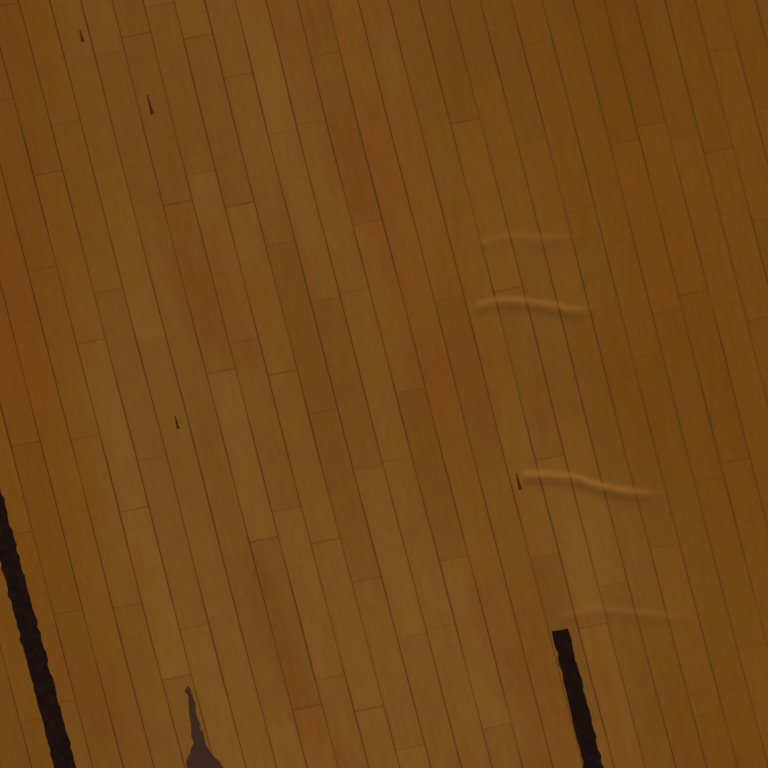
Reproduce this texture procedurally as a Shadertoy shader.

```glsl
// Worn amber floor of narrow slanted boards, with dark tape strips, scuffs and pale creases.

const float BOARDS = 25.0;         // boards across the canvas
const float LEAN = 0.255;          // sideways drift of the seams per unit height
const float BOARD_LENGTH = 0.23;
const float SEAM_HALF = 0.0010;
const float SEAM_STRENGTH = 0.50;
const float JOINT_STRENGTH = 0.24;
const float GRAIN = 0.035;
const vec3 HONEY = vec3(0.462, 0.308, 0.125);
const vec3 AMBER = vec3(0.432, 0.260, 0.070);
const vec3 RUST = vec3(0.450, 0.255, 0.095);
const vec3 SEAM = vec3(0.220, 0.115, 0.035);
const vec3 TAPE = vec3(0.105, 0.062, 0.050);
const vec3 SCRAPE = vec3(0.200, 0.130, 0.125);
const vec3 SHEEN = vec3(0.570, 0.385, 0.155);

// Creases: left end, right end; then how bright each one is
const vec4 CREASES[4] = vec4[4](
    vec4(0.615, 0.604, 0.800, 0.606), vec4(0.675, 0.382, 0.880, 0.361),
    vec4(0.725, 0.198, 0.930, 0.209), vec4(0.620, 0.685, 0.770, 0.702));
const vec4 CREASE_GLOW = vec4(0.55, 0.75, 0.25, 0.25);
// Short dark nicks
const vec2 NICKS[4] = vec2[4](
    vec2(0.195, 0.864), vec2(0.230, 0.450), vec2(0.106, 0.953), vec2(0.675, 0.373));

float hash(vec2 p) {
    return fract(sin(dot(p, vec2(127.1, 311.7))) * 43758.5453);
}

float noise(vec2 p) {
    vec2 i = floor(p), f = fract(p);
    f = f * f * (3.0 - 2.0 * f);
    return mix(mix(hash(i), hash(i + vec2(1, 0)), f.x),
               mix(hash(i + vec2(0, 1)), hash(i + vec2(1, 1)), f.x), f.y);
}

float fbm(vec2 p) {
    float sum = 0.0, gain = 0.5;
    for (int k = 0; k < 4; k++) {
        sum += gain * noise(p);
        p = p * 2.03 + 17.3;
        gain *= 0.5;
    }
    return sum;
}

// Soft coverage of a shape from its signed distance
float cover(float d, float blur) {
    return 1.0 - smoothstep(-blur, blur, d);
}

// Signed distance to a square-ended bar whose half width runs from wa to wb
float bar(vec2 p, vec2 a, vec2 b, float wa, float wb) {
    vec2 axis = normalize(b - a);
    float len = length(b - a);
    float along = dot(p - a, axis);
    float side = abs(dot(p - a, vec2(-axis.y, axis.x)));
    return max(side - mix(wa, wb, clamp(along / len, 0.0, 1.0)), abs(along - 0.5 * len) - 0.5 * len);
}

void mainImage(out vec4 fragColor, in vec2 fragCoord) {
    vec2 p = fragCoord / iResolution.y;
    float px = 1.0 / iResolution.y;

    // Board frame: x counts boards, y runs along them
    float wobble = 0.003 * (noise(p * 5.0) - 0.5);
    vec2 q = vec2(p.x + LEAN * p.y + wobble, p.y - 0.2 * p.x);
    float lane = q.x * BOARDS;
    float board = floor(lane);
    float run = q.y / BOARD_LENGTH + hash(vec2(board, 3.0));
    float tone = hash(vec2(board, floor(run))) - 0.5;

    // Broad varnish tint: honey in the middle, amber at the sides, rusty blotches
    float edge = smoothstep(0.12, 0.55, abs(p.x - 0.42 + 0.12 * (p.y - 0.5)));
    float blotch = fbm(q * vec2(7.0, 2.5) + 4.0);
    vec3 color = mix(HONEY, AMBER, clamp(0.85 * edge + 1.4 * (blotch - 0.42), 0.0, 1.0));
    color = mix(color, RUST, 0.6 * smoothstep(0.5, 0.72, fbm(q * vec2(13.0, 3.5) + 31.0)));
    color *= 1.0 + 0.06 * tone + 0.05 * (fbm(p * 3.0 + 9.0) - 0.47);

    // Fine grain along the boards
    float grain = noise(q * vec2(260.0, 45.0)) + noise(p * 190.0) - 1.0;
    color *= 1.0 + GRAIN * grain;

    // Seams, fading and blurring toward the right, and faint butt joints
    float soft = max(px, mix(0.0010, 0.0019, p.x));
    float seam = cover(abs(fract(lane + 0.5) - 0.5) / BOARDS - SEAM_HALF, soft);
    float seamId = floor(lane + 0.5);
    float wear = 0.45 + 0.9 * noise(vec2(seamId * 7.3, q.y * 14.0));
    color = mix(color, SEAM, seam * SEAM_STRENGTH * min(wear, 1.2) * mix(1.0, 0.75, p.x));
    float joint = cover(abs(fract(run + 0.5) - 0.5) * BOARD_LENGTH - SEAM_HALF, soft);
    color = mix(color, SEAM, joint * JOINT_STRENGTH * hash(vec2(board, 8.0)));

    // Pale creases with a shaded lower lip
    for (int k = 0; k < 4; k++) {
        vec4 c = CREASES[k];
        float t = (p.x - c.x) / (c.z - c.x);
        float fade = smoothstep(0.0, 0.06, t) * (1.0 - smoothstep(0.6, 1.0, t));
        float bend = 0.006 * sin(6.283 * t) + 0.004 * (noise(vec2(p.x * 40.0, float(k))) - 0.5);
        float h = p.y - mix(c.y, c.w, t) - bend;
        color = mix(color, SHEEN, CREASE_GLOW[k] * fade * exp(-h * h / 0.00002));
        float lip = h + 0.011;
        color *= 1.0 - 0.16 * CREASE_GLOW[k] * fade * exp(-lip * lip / 0.00005);
    }

    // Nicks that follow the lean of the boards
    for (int k = 0; k < 4; k++) {
        vec2 reach = vec2(-LEAN, 1.0) * (0.007 + 0.006 * hash(vec2(float(k), 5.0)));
        float nick = bar(p, NICKS[k] + reach, NICKS[k] - reach, 0.0006, 0.0020);
        color = mix(color, TAPE, 0.65 * cover(nick, max(px, 0.0012)));
    }

    // Tapered scrape flaring at the bottom, then two tape strips with ragged edges
    float rag = 0.003 * (noise(p * 120.0) - 0.5);
    float flare = 0.014 * smoothstep(0.035, 0.0, p.y);
    float scrape = bar(p, vec2(0.241, 0.122), vec2(0.268, -0.01), 0.0005, 0.010) - flare + rag * 2.0;
    color = mix(color, SCRAPE, 0.85 * cover(scrape, max(px, 0.0015)));
    float tape = min(bar(p, vec2(-0.033, 0.44), vec2(0.091, -0.02), 0.012, 0.014),
                     bar(p, vec2(0.729, 0.180), vec2(0.778, -0.02), 0.0105, 0.0125));
    vec3 tapeColor = TAPE * (0.85 + 0.35 * noise(p * 150.0));
    color = mix(color, tapeColor, cover(tape + rag, max(px, 0.0012)));

    fragColor = vec4(color, 1.0);
}
```
